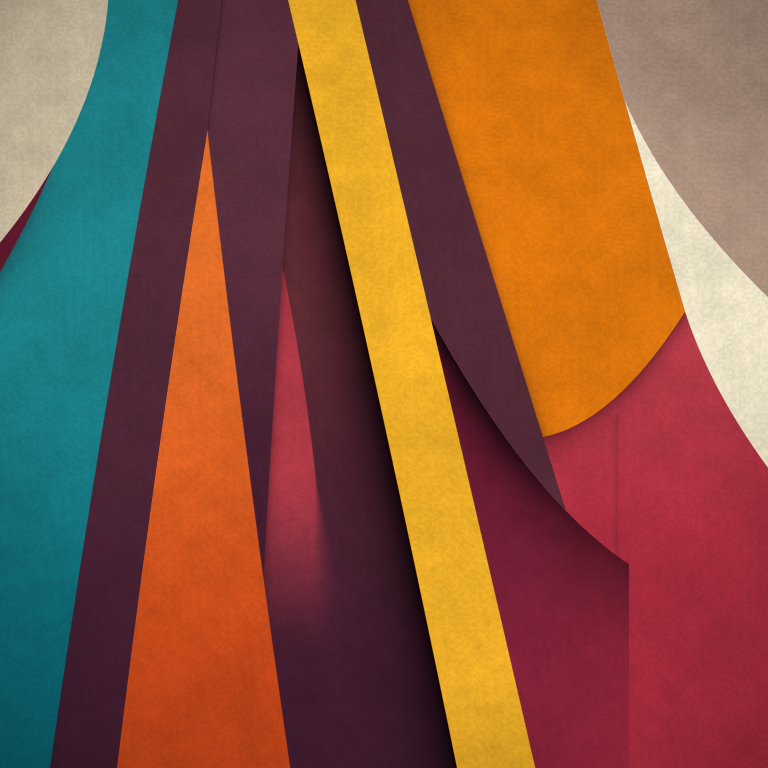
This background is drawn by a Shadertoy shader. Its source:

```glsl
// Overlapping curved sheets of painted paper in teal, plum, orange, yellow and crimson.

const vec3 TEAL = vec3(0.12, 0.51, 0.54);
const vec3 DEEP_TEAL = vec3(0.04, 0.39, 0.44);
const vec3 PLUM = vec3(0.33, 0.17, 0.22);
const vec3 DARK_PLUM = vec3(0.25, 0.11, 0.18);
const vec3 MAROON = vec3(0.43, 0.20, 0.22);
const vec3 CRIMSON = vec3(0.66, 0.17, 0.24);
const vec3 ROSE = vec3(0.70, 0.23, 0.28);
const vec3 WINE = vec3(0.45, 0.12, 0.21);
const vec3 RUST = vec3(0.75, 0.27, 0.10);
const vec3 ORANGE = vec3(0.88, 0.43, 0.16);
const vec3 AMBER = vec3(0.84, 0.45, 0.06);
const vec3 YELLOW = vec3(0.94, 0.69, 0.16);
const vec3 CREAM = vec3(0.93, 0.89, 0.78);
const vec3 BEIGE = vec3(0.82, 0.76, 0.65);
const vec3 TAUPE = vec3(0.68, 0.57, 0.50);
const vec3 SHADOW = vec3(0.06, 0.015, 0.035);

float hash(vec2 p) {
    return fract(sin(dot(p, vec2(127.1, 311.7))) * 43758.545);
}

float noise(vec2 p) {
    vec2 i = floor(p), f = fract(p);
    f = f * f * (3.0 - 2.0 * f);
    return mix(mix(hash(i), hash(i + vec2(1, 0)), f.x),
               mix(hash(i + vec2(0, 1)), hash(i + vec2(1, 1)), f.x), f.y);
}

float fbm(vec2 p) {
    float sum = 0.0, amp = 0.5;
    for (int i = 0; i < 5; i++) {
        sum += amp * noise(p);
        p = mat2(1.6, 1.2, -1.2, 1.6) * p + 7.3;
        amp *= 0.5;
    }
    return sum;
}

// Parabola through three (position, value) points.
float bend(float t, vec2 a, vec2 b, vec2 c) {
    float ab = (b.y - a.y) / (b.x - a.x);
    float bc = (c.y - b.y) / (c.x - b.x);
    return a.y + (t - a.x) * (ab + (t - b.x) * (bc - ab) / (c.x - a.x));
}

// Lays a sheet where the inside distance is positive.
vec3 lay(vec3 base, vec3 sheet, float inside, float soft) {
    return mix(base, sheet, smoothstep(-soft, soft, inside));
}

// Darkens the surface beside an edge.
vec3 shade(vec3 base, float dist, float width, float strength) {
    return mix(base, SHADOW, strength * exp(-max(dist, 0.0) / width));
}

void mainImage(out vec4 fragColor, in vec2 fragCoord) {
    vec2 p = fragCoord / iResolution.xy;
    float x = p.x, y = p.y;
    float soft = 0.8 / min(iResolution.x, iResolution.y);

    // Edges running up the canvas, as x at height y
    float beigeEdge = bend(y, vec2(1.0, 0.141), vec2(0.781, 0.068), vec2(0.684, 0.0));
    float tealLeft = bend(y, vec2(1.0, 0.141), vec2(0.781, 0.068), vec2(0.646, 0.0));
    float tealRight = bend(y, vec2(1.0, 0.232), vec2(0.5, 0.143), vec2(0.0, 0.065));
    float spikeLeft = bend(y, vec2(0.831, 0.27), vec2(0.479, 0.216), vec2(0.0, 0.152));
    float spikeRight = bend(y, vec2(0.831, 0.27), vec2(0.479, 0.3125), vec2(0.0, 0.378));
    float seam = mix(0.27, 0.289, (y - 0.831) / 0.169);
    float plumRight = bend(y, vec2(0.922, 0.387), vec2(0.661, 0.3685), vec2(0.271, 0.344));
    float wedgeRight = bend(y, vec2(0.642, 0.37), vec2(0.505, 0.3945), vec2(0.349, 0.414));
    float bandLeft = bend(y, vec2(1.0, 0.375), vec2(0.5, 0.489), vec2(0.0, 0.595));
    float bandRight = bend(y, vec2(1.0, 0.463), vec2(0.5, 0.581), vec2(0.0, 0.697));
    float amberLeft = bend(y, vec2(1.0, 0.531), vec2(0.6745, 0.6315), vec2(0.431, 0.707));
    float rim = y > 0.594
        ? bend(y, vec2(1.0, 0.777), vec2(0.753, 0.846), vec2(0.594, 0.892))
        : bend(y, vec2(0.594, 0.892), vec2(0.466, 0.9505), vec2(0.391, 1.0));
    float taupeEdge = bend(y, vec2(1.0, 0.777), vec2(0.805, 0.846), vec2(0.613, 1.0));

    // Edges running across, as y at position x
    float fold = bend(x, vec2(0.5625, 0.583), vec2(0.651, 0.44), vec2(0.8164, 0.267));
    float arc = bend(x, vec2(0.707, 0.431), vec2(0.7813, 0.466), vec2(0.892, 0.594));

    // Crimson ground and the shaded recess under the fold
    vec3 col = mix(CRIMSON, ROSE, smoothstep(0.2, 0.6, y));
    vec3 recess = mix(mix(WINE, CRIMSON, 0.35), WINE, smoothstep(0.0, 0.3, y));
    recess = mix(recess, CRIMSON, 0.45 * smoothstep(0.66, 0.82, x));
    recess = shade(recess, fold - y, 0.055, mix(0.95, 0.45, smoothstep(0.58, 0.82, x)));
    col = lay(col, recess, min(0.819 - x, fold - y), soft);
    col = shade(col, abs(x - 0.803) + max(0.0, fold - y), 0.003, 0.13 * step(y, 0.46));

    // Right-hand plum, amber, cream and taupe sheets
    col = lay(col, PLUM * 0.96, min(amberLeft - x, y - fold), soft);
    col = shade(col, max(arc - y, x - rim), 0.016, 0.35 * step(amberLeft, x));
    vec3 amber = shade(AMBER, x - amberLeft, 0.006, 0.2);
    col = lay(col, amber, min(min(x - amberLeft, rim - x), y - arc), soft);
    col = lay(col, CREAM, x - rim, soft);
    col = lay(col, TAUPE, x - max(taupeEdge, rim), soft);

    // Dark panel, with a fading crimson wedge and plum strip
    vec3 panel = mix(DARK_PLUM, MAROON, smoothstep(0.1, 0.8, y));
    vec3 wedge = mix(panel, ROSE, smoothstep(0.12, 0.42, y));
    panel = lay(panel, wedge, wedgeRight - x, mix(0.025, soft, smoothstep(0.2, 0.4, y)));
    panel = shade(panel, bandLeft - x, 0.033, 0.98);
    panel = shade(panel, x - plumRight, 0.006, 0.3);
    vec3 strip = mix(DARK_PLUM, PLUM * 1.06, smoothstep(0.25, 0.75, y));
    panel = lay(panel, strip, plumRight - x, soft);

    // Orange spike, left plum sheet, teal sheet and beige corner
    vec3 spike = mix(RUST, ORANGE, smoothstep(0.05, 0.7, y));
    panel = lay(panel, spike, min(x - spikeLeft, spikeRight - x), soft);
    vec3 leftPlum = mix(DARK_PLUM, PLUM, smoothstep(0.0, 0.8, y));
    panel = shade(panel, abs(x - seam), 0.0018, 0.4 * step(0.831, y));
    panel = lay(panel, leftPlum, min(seam, spikeLeft) - x, soft);
    panel = lay(panel, mix(DEEP_TEAL, TEAL, smoothstep(0.0, 0.65, y)), tealRight - x, soft);
    panel = shade(panel, x - tealLeft, 0.012, 0.25 * smoothstep(0.82, 0.7, y));
    panel = lay(panel, WINE * 0.85, tealLeft - x, soft);
    panel = lay(panel, BEIGE, beigeEdge - x, soft);
    col = lay(col, panel, bandLeft + 0.02 - x, soft);

    // Yellow band on top
    col = lay(col, YELLOW * mix(0.95, 1.0, y), min(x - bandLeft, bandRight - x), soft);

    // Plaster mottling, fine grain and darker corners
    float mottle = fbm(p * 9.0) + 0.6 * fbm(p * 40.0) - 0.78;
    float grain = noise(p * 330.0) - 0.5;
    col *= 1.0 + 0.17 * mottle + 0.08 * grain;
    col *= 1.03 - 0.22 * pow(length(p - 0.5) * 1.4, 3.0);
    fragColor = vec4(clamp(col, 0.0, 1.0), 1.0);
}
```
